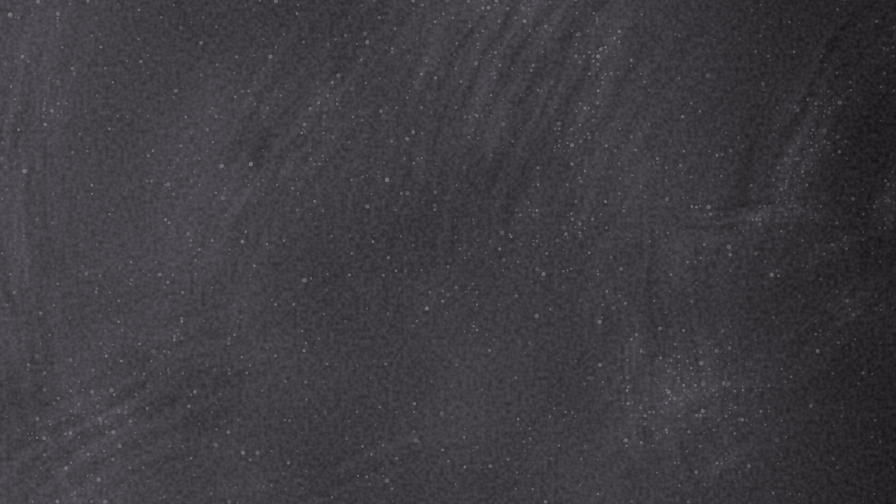
Write a Shadertoy shader that draws this texture.

```glsl
const vec3  SLATE_DARK  = vec3(0.170, 0.159, 0.173);
const vec3  SLATE_LIGHT = vec3(0.340, 0.330, 0.362);
const vec3  CHALK       = vec3(0.62, 0.61, 0.63);
const float BASE_TONE   = 0.47;   // 0 = dark slate, 1 = light slate
const float LEFT_GLOW   = 0.20;
const float RIGHT_SHADE = 0.60;
const float CLOUD_GAIN  = 0.30;
const float STREAK_GAIN = 0.50;
const float HAZE_GAIN   = 0.16;
const float GRAIN_GAIN  = 0.34;
const float SPECK_CELL  = 0.0085;
const float SPECK_BASE  = 0.035;
const float SPECK_DUST  = 0.16;
const int   MINOR_WIPES = 22;
const int   MAJOR_WIPES = 8;

// Major wipes: centre, half length, half width
const vec4 WIPE_SHAPE[MAJOR_WIPES] = vec4[](
    vec4(0.03, 0.60, 0.65, 0.10), vec4(0.14, 0.81, 0.11, 0.035),
    vec4(0.50, 0.68, 0.28, 0.18), vec4(0.24, 0.18, 0.36, 0.20),
    vec4(1.00, 0.85, 0.35, 0.38), vec4(1.42, 0.57, 0.24, 0.05),
    vec4(1.31, 0.30, 0.32, 0.14), vec4(1.58, 0.72, 0.34, 0.12));
const float WIPE_ANGLE[MAJOR_WIPES] = float[](
    1.57, 1.30, 1.00, 0.55, 1.12, 0.10, 1.68, 1.15);

float hash(vec2 p) {
    vec3 q = fract(vec3(p.xyx) * 0.1031);
    q += dot(q, q.yzx + 33.33);
    return fract((q.x + q.y) * q.z);
}

float corner(vec2 cell, vec2 offset) {
    float a = 6.2832 * hash(cell);
    return dot(vec2(cos(a), sin(a)), offset);
}

float gradientNoise(vec2 p) {
    vec2 i = floor(p), f = p - i;
    vec2 u = f * f * f * (f * (f * 6.0 - 15.0) + 10.0);
    vec2 e = vec2(1.0, 0.0);
    return mix(mix(corner(i, f), corner(i + e, f - e), u.x),
               mix(corner(i + e.yx, f - e.yx), corner(i + 1.0, f - 1.0), u.x), u.y);
}

float fbm(vec2 p) {
    float sum = 0.0, gain = 0.6;
    for (int i = 0; i < 4; i++) {
        sum += gain * gradientNoise(p);
        p = mat2(1.6, 1.2, -1.2, 1.6) * p + 17.3;
        gain *= 0.55;
    }
    return sum;
}

// One eraser wipe: x = streaks, y = soft coverage
vec2 wipe(vec2 p, vec4 shape, float angle, float seed) {
    float c = cos(angle), s = sin(angle);
    vec2 local = mat2(c, -s, s, c) * (p - shape.xy);
    local.y += 0.35 * local.x * local.x;
    vec2 q = local / shape.zw;
    float cover = exp(-dot(q, q) * 1.4);
    if (cover < 0.01) return vec2(0.0);
    float streak = gradientNoise(local * vec2(4.0, 38.0) + seed * 7.7 + 50.0)
                 + 0.7 * gradientNoise(local * vec2(9.0, 85.0) + seed * 3.1 + 90.0);
    return cover * vec2(streak, 1.0);
}

// Chalk dots, one per jittered cell
float specks(vec2 p, float size, float density, float pixel) {
    vec2 cell = floor(p / size);
    vec2 jitter = 0.3 + 0.4 * vec2(hash(cell + 11.0), hash(cell + 47.0));
    float radius = size * mix(0.12, 0.32, hash(cell + 83.0));
    float d = length(p - (cell + jitter) * size) - radius;
    float dot_ = 1.0 - smoothstep(-0.5 * pixel, 0.7 * pixel, d);
    return dot_ * step(hash(cell + 5.0), density) * mix(0.25, 0.85, hash(cell + 131.0));
}

void mainImage(out vec4 fragColor, in vec2 fragCoord) {
    float pixel = 1.0 / iResolution.y;
    vec2 p = fragCoord * pixel;
    float aspect = iResolution.x * pixel;
    vec2 warped = p + 0.035 * vec2(fbm(p * 4.0 + 3.0), fbm(p * 4.0 + 31.0));

    // Wipes: placed major ones, then scattered short ones
    vec2 marks = vec2(0.0);
    for (int i = 0; i < MAJOR_WIPES; i++)
        marks += wipe(warped, WIPE_SHAPE[i], WIPE_ANGLE[i], float(i));
    for (int i = 0; i < MINOR_WIPES; i++) {
        float k = float(i);
        vec2 centre = vec2(aspect * hash(vec2(k, 2.0)), hash(vec2(k, 9.0)));
        vec2 size = vec2(0.10 + 0.14 * hash(vec2(k, 15.0)), 0.02 + 0.05 * hash(vec2(k, 23.0)));
        float angle = mix(0.4, 1.3, centre.y) + 0.9 * (hash(vec2(k, 37.0)) - 0.5);
        marks += 0.6 * wipe(warped, vec4(centre, size), angle, k + 20.0);
    }

    // Broad light, clouds and wipes
    float cloud = fbm(warped * vec2(3.2, 2.6) + 8.0);
    float haze = marks.y * clamp(0.55 + 1.6 * fbm(warped * 6.5 + 60.0), 0.0, 1.3);
    float across = p.x / aspect;
    float shade = smoothstep(0.70, 1.02, across + 0.06 * (p.y - 0.5) + 0.08 * cloud);
    float tone = BASE_TONE - 0.05 + LEFT_GLOW * (1.0 - smoothstep(0.0, 0.45, across))
               - RIGHT_SHADE * shade + CLOUD_GAIN * cloud
               + STREAK_GAIN * 0.6 * marks.x + HAZE_GAIN * haze;

    // Fine slate grain
    float grain = gradientNoise(p * 137.0 + 5.3) + 0.7 * gradientNoise(p.yx * 83.0 + 71.0);
    tone += GRAIN_GAIN * grain;

    // Chalk dust gathers where the wipes left haze
    float density = SPECK_BASE + SPECK_DUST * haze * haze;
    float dust = max(specks(p, SPECK_CELL, density, pixel),
                     specks(p + 3.7, SPECK_CELL * 1.6, density * 0.5, pixel));

    vec3 color = mix(SLATE_DARK, SLATE_LIGHT, max(tone, -0.5));
    color = mix(color, CHALK, dust * 0.6 * (1.0 - 0.4 * shade));
    fragColor = vec4(color, 1.0);
}
```
